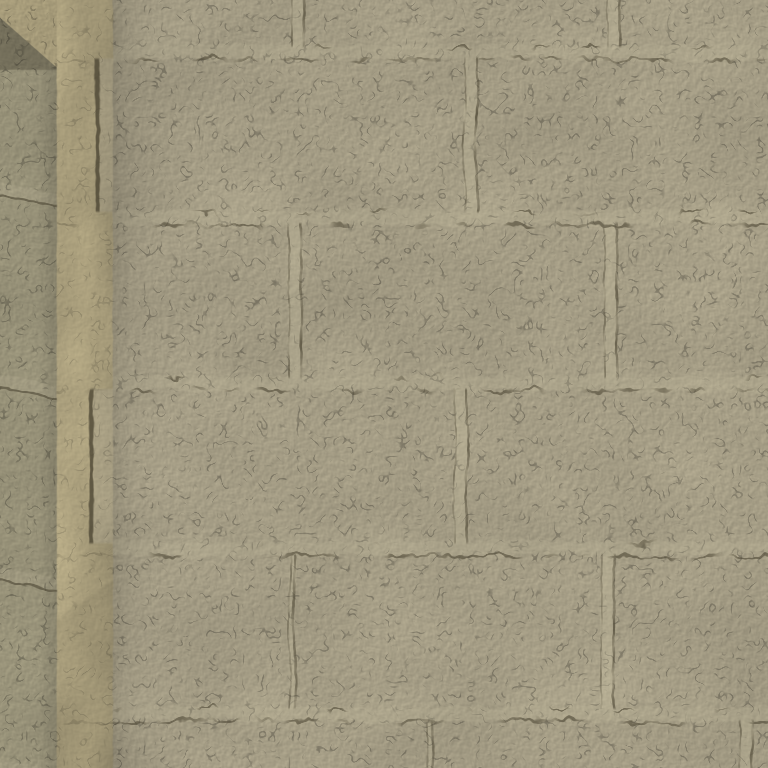
Reproduce this texture procedurally as a WebGL 1 fragment shader.

```glsl
precision highp float;
// Rough concrete block wall in running bond, with a sandy post and a strip of
// a second wall at the left. Joints are distances to a staggered grid; the
// grain is a slope-lit height field of gradient noise with broken dark pores.

uniform vec2 u_resolution;

#define COURSE 0.2155      // height of one course
#define FIRST_BED 0.070    // height of the lowest bed joint
#define BLOCK_LEN 0.411    // spacing of the upright joints
#define BED_HALF 0.0095    // half width of bed joints
#define HEAD_HALF 0.0080   // half width of upright joints
#define POST_LEFT 0.074
#define POST_RIGHT 0.147
#define GRAIN 135.0        // grains across the canvas
#define RELIEF 0.085       // strength of the grain lighting
#define PORES 0.20         // darkness of the pores
#define EDGE 0.0014        // softness of edges

const vec3 BLOCK = vec3(0.642, 0.612, 0.520);
const vec3 MORTAR = vec3(0.685, 0.655, 0.555);
const vec3 POST = vec3(0.655, 0.612, 0.480);
const vec3 SIDE_WALL = vec3(0.590, 0.568, 0.470);
const vec3 SOFFIT = vec3(0.460, 0.440, 0.360);
const vec3 CRACK = vec3(0.300, 0.275, 0.205);

vec2 gradient(vec2 cell) {
  vec3 q = fract(cell.xyx * vec3(0.1031, 0.1030, 0.0973));
  q += dot(q, q.yzx + 33.33);
  float a = 6.2832 * fract((q.x + q.y) * q.z);
  return vec2(cos(a), sin(a));
}

float noise(vec2 p) {
  vec2 i = floor(p), f = p - i;
  vec2 u = f * f * f * (f * (f * 6.0 - 15.0) + 10.0);
  vec2 e = vec2(1.0, 0.0);
  float a = dot(gradient(i), f);
  float b = dot(gradient(i + e.xy), f - e.xy);
  float c = dot(gradient(i + e.yx), f - e.yx);
  float d = dot(gradient(i + e.xx), f - e.xx);
  return mix(mix(a, b, u.x), mix(c, d, u.x), u.y);
}

float grainHeight(vec2 p) {
  return noise(p * GRAIN) + 0.5 * noise(p * GRAIN * 2.1 + 17.0);
}

// 1 inside (d < 0), 0 outside
float inside(float d) { return 1.0 - smoothstep(-EDGE, EDGE, d); }

float stroke(float d, float w) { return 1.0 - smoothstep(0.3 * w, w, abs(d)); }

void main() {
  vec2 p = gl_FragCoord.xy / u_resolution.y;
  vec2 warp = vec2(noise(p * 45.0), noise(p * 45.0 + 31.0));
  float ragged = 0.0035 * noise(p * 38.0 + 7.0) + 0.002 * noise(p * 110.0);
  float patches = noise(p * vec2(9.0, 14.0) + 3.0);

  // Bed joints: distance to the nearest one, and the course number
  float bedY = p.y - FIRST_BED + 0.004 * noise(vec2(p.x * 5.0, floor(p.y / COURSE)));
  float course = floor(bedY / COURSE);
  float bed = bedY - COURSE * floor(bedY / COURSE + 0.5);

  // Upright joints: alternate courses are staggered and drift slightly
  float odd = mod(course, 2.0);
  float drift = course - 1.0;
  float startX = mix(0.380 + 0.002 * course,
                     0.600 + 0.0133 * drift - 0.0034 * drift * drift, odd);
  float nth = max(0.0, floor((p.x - startX) / BLOCK_LEN + 0.5));
  float head = p.x - startX - nth * BLOCK_LEN
             + 0.005 * noise(vec2(p.y * 13.0, nth + course * 5.0));
  float thin = step(nth, 0.5) * step(course, 0.5);
  float headHalf = HEAD_HALF * mix(1.0, 0.4, thin);

  // Mortar, with a thin smear left on the blocks above each bed
  float bedMask = inside(abs(bed) - BED_HALF + 2.0 * ragged);
  float headMask = inside(abs(head) - headHalf + ragged);
  float smear = smoothstep(0.05, 0.0, bed) * step(0.0, bed)
              * smoothstep(-0.25, 0.35, patches);
  float mortar = max(max(0.65 * bedMask, 0.9 * headMask), 0.45 * smear);
  vec3 color = mix(BLOCK, MORTAR, mortar);

  // Broken cracks along the joint edges
  float broken = noise(vec2(p.x * 24.0, course * 3.0 + p.y * 12.0));
  float under = stroke(bed + BED_HALF + 2.2 * ragged, 0.0026) * smoothstep(-0.12, 0.25, broken);
  float over = stroke(bed - BED_HALF * 0.7 + 3.0 * ragged, 0.0022) * smoothstep(0.12, 0.4, -broken);
  float worn = 0.55 + 0.9 * noise(vec2(nth * 3.0 + 5.0, p.y * 30.0));
  float right = stroke(head - headHalf - 0.6 * ragged, 0.0024) * worn;
  float left = stroke(head + headHalf + 0.6 * ragged, 0.0018) * (1.0 - worn) * 0.8;
  float clearOfBed = smoothstep(BED_HALF * 0.5, BED_HALF, abs(bed));
  float cracks = max(max(under, over) * 0.75, max(right, left) * clearOfBed);

  // Soft shade where the wall meets the post
  color *= 1.0 - 0.13 * exp(-max(p.x - POST_RIGHT, 0.0) * 38.0);

  // Post: sandy, with long splits in every other course and a slanted seam
  float onPost = inside(p.x - POST_RIGHT + 0.4 * ragged);
  float across = (p.x - POST_LEFT) / (POST_RIGHT - POST_LEFT);
  float seam = p.y - 0.193 - 0.052 * across;
  vec3 post = POST * (1.03 - 0.09 * across * across + 0.12 * noise(p * vec2(22.0, 9.0)));
  post *= mix(0.93, 1.0, smoothstep(-0.004, 0.004, seam));
  float split = p.x - 0.119 - 0.004 * drift + 0.6 * ragged;
  float inSplit = odd * step(0.5, course) * clearOfBed;
  post = mix(post, BLOCK, 0.6 * inSplit * smoothstep(0.0, 0.004, split));
  float postCracks = inSplit * stroke(split, 0.0042 + 0.003 * patches);
  postCracks = max(postCracks, 0.35 * under);

  // Side wall with its own courses, under a slanted beam and its soffit
  float sideBed = mod(p.y - 0.120 + 0.2 * p.x + ragged, 0.2505) - 0.1252;
  vec3 side = mix(SIDE_WALL, MORTAR, 0.3 * inside(abs(sideBed - 0.009) - 0.008));
  side *= 1.0 - 0.10 * smoothstep(0.045, POST_LEFT, p.x);
  side = mix(SOFFIT, side, inside(p.y - 0.909));
  side = mix(POST, side, inside(p.y - 0.977 + 0.88 * p.x));
  float onSide = inside(p.x - POST_LEFT + 0.3 * ragged);
  float sideCracks = 0.75 * stroke(sideBed, 0.0024) * step(p.y, 0.9);

  color = mix(mix(color, post, onPost), side, onSide);
  cracks = mix(mix(cracks, postCracks, onPost), sideCracks, onSide);

  // Stains, grain lit from the upper left, and pores
  color *= 1.0 + 0.055 * noise(p * 4.0 + 11.0) + 0.05 * patches;
  vec2 g = p + 0.003 * warp;
  float smoothing = 1.0 - 0.4 * max(mortar, onPost * (1.0 - onSide));
  float lit = grainHeight(g) - grainHeight(g + vec2(-0.0022, 0.0022));
  float pores = stroke(noise(g * 85.0 + 5.0), 0.11) * smoothstep(0.0, 0.3, noise(p * 60.0 + 50.0));
  color *= 1.0 + smoothing * (RELIEF * lit - PORES * pores);
  color = mix(color, CRACK, clamp(cracks, 0.0, 1.0) * 0.8);
  gl_FragColor = vec4(color, 1.0);
}
```
